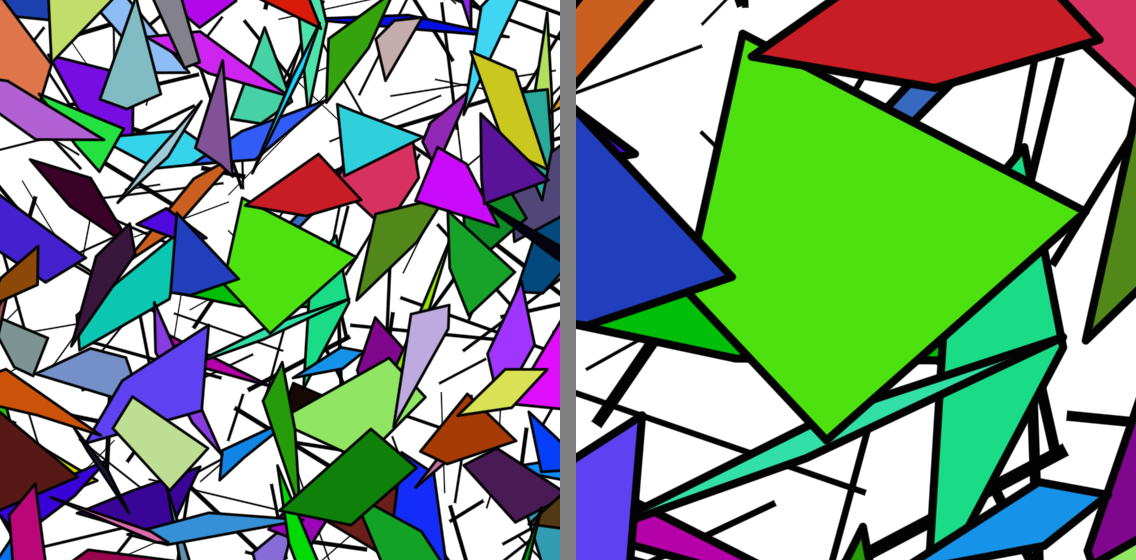
Left: the whole. Right: its middle third, enlarged.
This pattern is drawn by a WebGL 2 fragment shader. Its source:

```glsl
#version 300 es
precision highp float;

uniform vec2 u_resolution;
out vec4 fragColor;

// Four random values from one seed
vec4 hash4(float seed) {
    vec4 h = fract(vec4(seed * 17.31) * vec4(0.1031, 0.1030, 0.0973, 0.1099));
    h += dot(h, h.wzxy + 33.33);
    return fract((h.xxyz + h.yzzw) * h.zywx);
}

mat2 rotation(float angle) {
    float c = cos(angle), s = sin(angle);
    return mat2(c, s, -s, c);
}

// Evenly scattered centres that reach a little past the canvas
vec2 scatter(float index, vec2 jitter) {
    vec2 spread = fract(index * vec2(0.7549, 0.5698) + 0.37);
    return mix(vec2(-0.08), vec2(1.08), spread) + 0.07 * (jitter - 0.5);
}

// Signed distance to a four-cornered polygon, convex or concave
float quadDistance(vec2 p, vec2 corners[4]) {
    float nearest = 1e3, side = 1.0;
    for (int i = 0; i < 4; i++) {
        vec2 a = corners[i], b = corners[(i + 3) % 4];
        vec2 edge = b - a, toP = p - a;
        float along = clamp(dot(toP, edge) / dot(edge, edge), 0.0, 1.0);
        nearest = min(nearest, length(toP - edge * along));
        bvec3 crossing = bvec3(p.y >= a.y, p.y < b.y, edge.x * toP.y > edge.y * toP.x);
        if (all(crossing) || !any(crossing)) side = -side;
    }
    return side * nearest;
}

// Straight black stick with square ends
float stickDistance(vec2 p, vec2 halfSize) {
    vec2 d = abs(p) - halfSize;
    return max(d.x, d.y);
}

void main() {
    vec2 p = gl_FragCoord.xy / u_resolution.y;
    float soft = 1.0 / u_resolution.y;
    vec3 ink = vec3(0.01);
    vec3 color = vec3(1.0);

    // Sticks lying on the white ground
    for (float i = 0.0; i < 170.0; i++) {
        vec4 h = hash4(i + 411.0);
        vec2 local = (p - scatter(i + 0.5, h.xy)) * rotation(h.z * 6.2832);
        vec2 halfSize = vec2(mix(0.03, 0.15, h.w), mix(0.0008, 0.0042, h.x));
        float d = stickDistance(local, halfSize);
        color = mix(color, ink, 1.0 - smoothstep(-soft, soft, d));
    }

    // Outlined shards, each painted over the earlier ones
    for (float i = 0.0; i < 108.0; i++) {
        vec4 place = hash4(i + 37.0);
        vec2 local = p - scatter(i, place.xy);
        if (dot(local, local) > 0.065) continue;
        local = local * rotation(place.z * 6.2832);

        vec4 reach = mix(vec4(0.025), vec4(0.16), hash4(i + 641.0));
        vec4 turn = hash4(i + 887.0) - 0.5;
        float squeeze = mix(0.05, 1.0, place.w);
        vec2 corners[4];
        for (int k = 0; k < 4; k++) {
            float angle = 1.5708 * float(k) + 1.3 * turn[k];
            corners[k] = reach[k] * vec2(cos(angle), sin(angle)) * vec2(1.4 - 0.4 * squeeze, squeeze);
        }

        float d = quadDistance(local, corners);
        vec3 tint = hash4(i + 1203.0).rgb;
        tint = mix(tint, smoothstep(0.1, 0.9, tint), 0.6) * vec3(0.88, 0.9, 1.0);
        color = mix(color, tint, 1.0 - smoothstep(-soft, soft, d));
        color = mix(color, ink, 1.0 - smoothstep(-soft, soft, abs(d) - 0.0024));
    }

    fragColor = vec4(color, 1.0);
}
```
